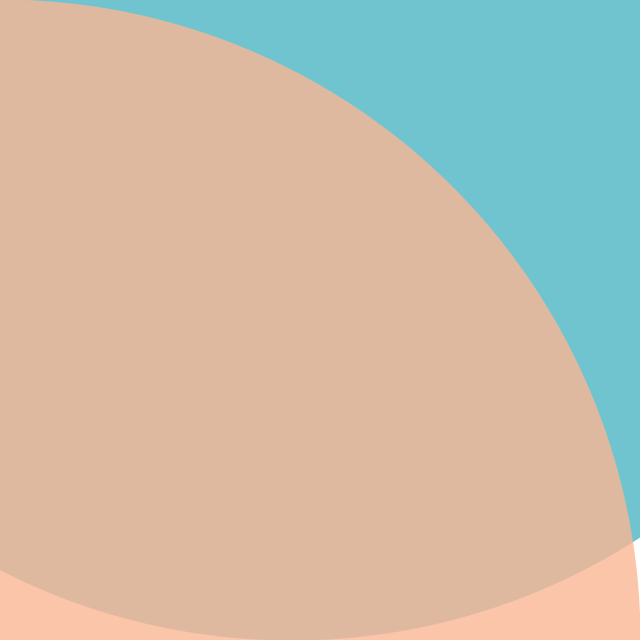
Reproduce this background procedurally as a Shadertoy shader.

```glsl
#define PAPER vec3(1.0)
#define TEAL vec3(0.44, 0.77, 0.81)
#define PEACH vec3(0.977, 0.714, 0.576)
#define PEACH_OPACITY 0.8
#define TEAL_CENTER vec2(0.456, 1.0)
#define PEACH_CENTER vec2(0.0, 0.0)
#define RADIUS 1.0008

// Antialiased coverage of a disc, with an edge one pixel wide
float discCoverage(vec2 point, vec2 center, float radius, float pixel) {
    float dist = length(point - center) - radius;
    return clamp(0.5 - dist / pixel, 0.0, 1.0);
}

void mainImage(out vec4 fragColor, in vec2 fragCoord) {
    vec2 uv = fragCoord / iResolution.y;
    float pixel = 1.0 / iResolution.y;

    // Opaque teal disc hanging from the top edge
    float tealMask = discCoverage(uv, TEAL_CENTER, RADIUS, pixel);
    vec3 color = mix(PAPER, TEAL, tealMask);

    // Translucent peach disc around the lower left corner
    float peachMask = discCoverage(uv, PEACH_CENTER, RADIUS, pixel);
    color = mix(color, PEACH, PEACH_OPACITY * peachMask);

    fragColor = vec4(color, 1.0);
}
```
